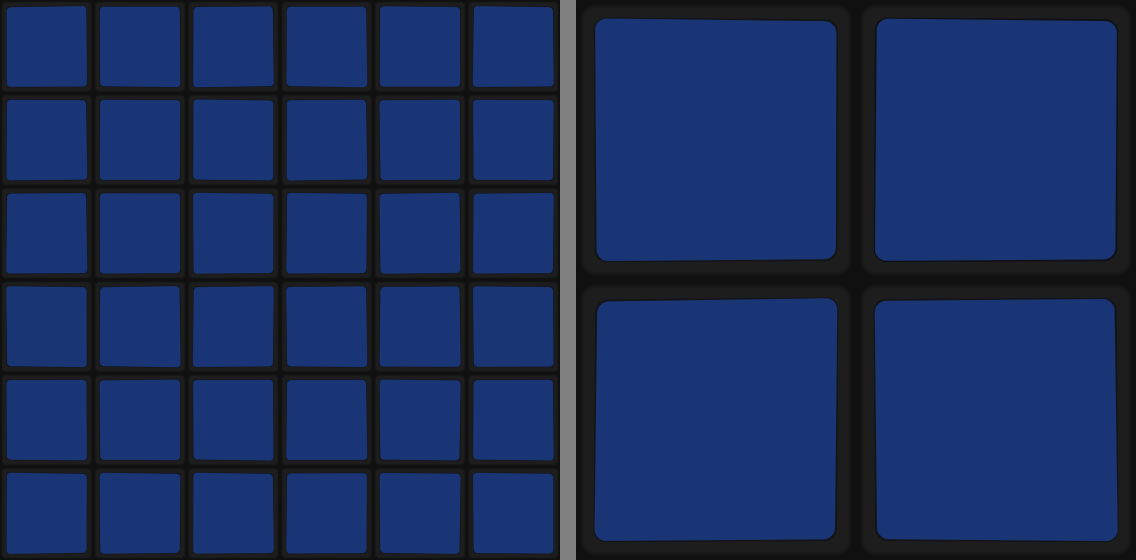
Left: the whole. Right: its middle third, enlarged.
Reproduce this pattern procedurally as a WebGL 2 fragment shader.

```glsl
#version 300 es
precision highp float;

uniform vec2 u_resolution;
out vec4 fragColor;

const float REPEATS = 6.0;
const vec3 GAP_COLOR = vec3(0.062, 0.062, 0.064);
const vec3 FRAME_COLOR = vec3(0.114, 0.114, 0.113);
const vec3 OUTLINE_COLOR = vec3(0.055, 0.065, 0.085);
const vec3 TILE_COLOR = vec3(0.102, 0.208, 0.460);

float hash(vec2 p, float seed) {
    vec3 q = fract(vec3(p.xyx + seed) * vec3(0.1031, 0.1030, 0.0973));
    q += dot(q, q.yzx + 33.33);
    return fract((q.x + q.y) * q.z);
}

float signedHash(vec2 p, float seed) {
    return hash(p, seed) * 2.0 - 1.0;
}

float roundedBox(vec2 p, vec2 halfSize, float radius) {
    vec2 d = abs(p) - halfSize + radius;
    return length(max(d, 0.0)) + min(max(d.x, d.y), 0.0) - radius;
}

float coverage(float dist, float softness) {
    return 1.0 - smoothstep(-softness, softness, dist);
}

// Gives each of the four sides its own slight tilt.
vec2 tiltSides(vec2 p, vec2 cell, float amount) {
    vec2 side = step(0.0, p);
    float tiltX = signedHash(cell, 3.7 + 11.0 * side.x);
    float tiltY = signedHash(cell, 29.3 + 11.0 * side.y);
    return p + amount * p.yx * vec2(tiltX, tiltY) * smoothstep(0.0, 0.4, abs(p));
}

void main() {
    vec2 grid = gl_FragCoord.xy / u_resolution * REPEATS;
    vec2 cell = mod(floor(grid), REPEATS);
    vec2 p = fract(grid) - 0.5;
    float pixel = REPEATS / min(u_resolution.x, u_resolution.y);
    float edge = 0.7 * pixel;

    // Raised frame fading softly into the gap
    float frame = roundedBox(p, vec2(0.478), 0.045);
    vec3 color = mix(GAP_COLOR, FRAME_COLOR, coverage(frame, max(0.014, edge)));

    // Thin dark recess around the tile
    vec2 tilted = tiltSides(p, cell, 0.016);
    float recess = roundedBox(mix(p, tilted, 0.6), vec2(0.435), 0.046);
    float depth = mix(0.65, 1.0, hash(cell, 71.0));
    color = mix(color, OUTLINE_COLOR, depth * coverage(recess, edge));

    // Flat tile with uneven sides
    float tile = roundedBox(tilted, vec2(0.429), 0.042);
    vec3 tileColor = TILE_COLOR * (1.0 + 0.008 * signedHash(cell, 53.0));
    color = mix(color, tileColor, coverage(tile, edge));

    fragColor = vec4(color, 1.0);
}
```
